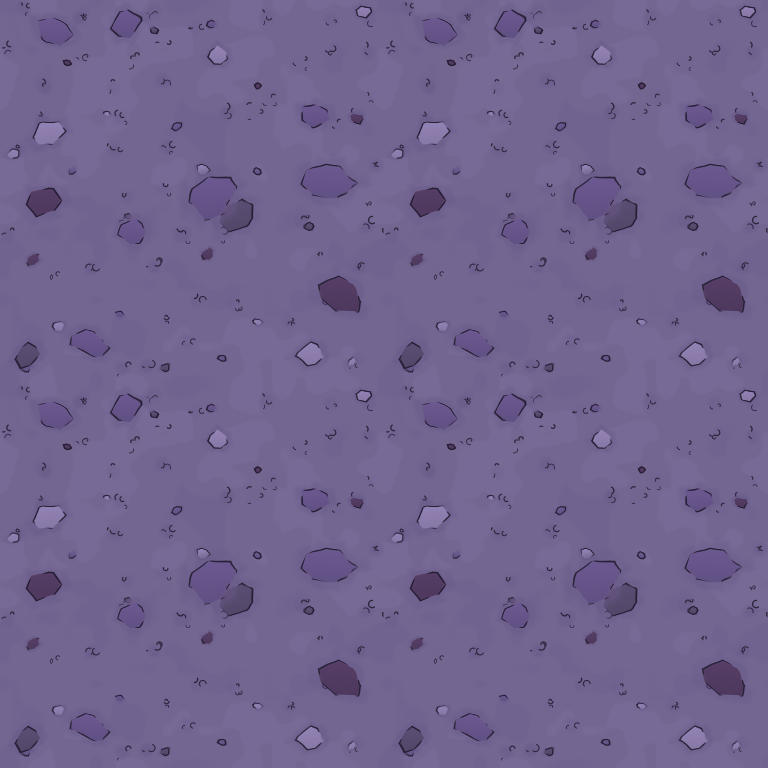
Write a Shadertoy shader that draws this texture.

```glsl
// Purple painted ground strewn with sketchy, inked stones and pebble marks.
// Wrapped jittered grids scatter faceted stones in three sizes plus small
// pen arcs; periodic value noise paints the ground and breaks the ink.

const float REPEATS    = 2.0;
const float INK_WIDTH  = 0.0022;  // half width of a stroke, in tile units
const float JITTER     = 0.6;     // share of a cell open to placement
const float MARK_CELLS = 11.0;
const float MARK_SHARE = 0.42;
const int   FACETS     = 7;
const float TAU        = 6.2831853;

const vec3 GROUND = vec3(0.45, 0.40, 0.57);
const vec3 PATCH  = vec3(0.48, 0.43, 0.60);
const vec3 SMUDGE = vec3(0.41, 0.35, 0.53);
const vec3 VIOLET = vec3(0.40, 0.33, 0.54);
const vec3 MAROON = vec3(0.32, 0.23, 0.38);
const vec3 SLATE  = vec3(0.34, 0.29, 0.43);
const vec3 LILAC  = vec3(0.55, 0.49, 0.68);
const vec3 INK    = vec3(0.13, 0.10, 0.18);

vec4 hash4(vec2 cell, float seed) {
    vec4 v = fract(vec4(cell, seed, cell.x + 5.0) * 13.7 * vec4(0.1031, 0.1030, 0.0973, 0.1099));
    v += dot(v, v.wzxy + 33.33);
    return fract((v.xxyz + v.yzzw) * v.zywx);
}

// Value noise that wraps after n cells
float noise(vec2 p, float n) {
    vec2 c = floor(p * n), f = fract(p * n);
    f = f * f * (3.0 - 2.0 * f);
    vec2 a = mod(c, n), b = mod(c + 1.0, n);
    return mix(mix(hash4(a, n).x, hash4(vec2(b.x, a.y), n).x, f.x),
               mix(hash4(vec2(a.x, b.y), n).x, hash4(b, n).x, f.x), f.y);
}

float cover(float d, float px) { return clamp(0.5 - d / px, 0.0, 1.0); }

// Evenly spread value per cell, for presence and tone
float cellRank(vec2 id) { return fract(dot(id, vec2(0.755, 0.570))); }

vec3 stoneTone(float t) {
    return t < 0.35 ? VIOLET : t < 0.6 ? MAROON : t < 0.75 ? SLATE : LILAC;
}

// Irregular polygon cut by randomly turned half planes
float facetDistance(vec2 q, float r, vec2 id, float seed) {
    float d = -r;
    for (int k = 0; k < FACETS; k++) {
        vec4 h = hash4(id, seed + float(k) + 1.0);
        float a = (float(k) + 0.7 * h.x) * TAU / float(FACETS);
        d = max(d, dot(q, vec2(cos(a), sin(a))) - r * mix(0.75, 1.0, h.y));
    }
    return d;
}

// One layer of stones on an n by n grid; tones = start and span
void drawStones(inout vec3 color, vec2 p, float n, vec2 sizes, float share,
                vec2 tones, float seed, float px) {
    float halo = 0.0, body = 0.0, ink = 0.0;
    vec3 fillColor = VIOLET;
    float grain = noise(p, 32.0), gaps = noise(p + 0.37, 46.0);
    for (int j = -1; j <= 1; j++)
    for (int i = -1; i <= 1; i++) {
        vec2 cell = floor(p * n) + vec2(i, j), id = mod(cell, n);
        float rank = cellRank(id);
        if (rank > share) continue;
        vec4 h = hash4(id, seed);
        vec2 q = p - (cell + 0.5 + JITTER * (h.xy - 0.5)) / n;
        float r = mix(sizes.x, sizes.y, h.z * h.z);
        q = mat2(1.0, 0.25 * (h.w - 0.5), 0.5 * (h.w - 0.5), mix(1.05, 1.35, h.w)) * q;
        float d = facetDistance(q, r, id, seed) + (grain - 0.5) * 0.16 * r;
        // Soft stain around the stone
        halo = max(halo, 1.0 - smoothstep(0.1 * r, 0.65 * r, d + (gaps - 0.5) * 0.5 * r));
        // Flat paint, slightly darker toward the foot
        float fillCover = cover(d, px);
        vec3 tone = stoneTone(fract(tones.x + tones.y * rank / share));
        tone *= 1.0 + 0.05 * clamp(q.y / r, -1.0, 1.0);
        if (fillCover > body) { body = fillCover; fillColor = tone; }
        // Loose broken outline, drawn a little off the paint edge
        float pen = abs(d - (h.x - 0.4) * 0.09 * r) - INK_WIDTH * mix(0.35, 1.1, gaps);
        ink = max(ink, cover(pen, px) * smoothstep(0.28, 0.5, gaps));
    }
    color = mix(color, SMUDGE, 0.45 * halo);
    color = mix(color, fillColor, body);
    color = mix(color, INK, 0.9 * ink);
}

// Distance to an arc centred on +y, spanning angle a to each side
float arcDistance(vec2 q, float r, float a) {
    vec2 tip = vec2(sin(a), cos(a));
    q.x = abs(q.x);
    return tip.y * q.x > tip.x * q.y ? length(q - tip * r) : abs(length(q) - r);
}

// Clusters of short curved pen marks over faint stains
void drawMarks(inout vec3 color, vec2 p, float px) {
    float ink = 0.0, stain = 0.0;
    for (int j = -1; j <= 1; j++)
    for (int i = -1; i <= 1; i++) {
        vec2 cell = floor(p * MARK_CELLS) + vec2(i, j), id = mod(cell, MARK_CELLS);
        vec4 h = hash4(id, 71.0);
        if (h.w > MARK_SHARE) continue;
        vec2 q = p - (cell + 0.5 + JITTER * (h.xy - 0.5)) / MARK_CELLS;
        stain = max(stain, h.z * (1.0 - smoothstep(0.008, 0.026, length(q))));
        for (int k = 0; k < 3; k++) {
            vec4 m = hash4(id, 80.0 + float(k));
            float a = m.z * TAU, c = cos(a), s = sin(a);
            vec2 local = mat2(c, s, -s, c) * (q - 0.036 * (m.xy - 0.5));
            float d = arcDistance(local, mix(0.003, 0.011, m.w), mix(0.4, 2.0, m.x));
            ink = max(ink, cover(d - INK_WIDTH * mix(0.4, 0.8, m.y), px) * step(m.w, 0.85));
        }
    }
    color = mix(color, SMUDGE, 0.6 * stain);
    color = mix(color, INK, 0.85 * ink);
}

void mainImage(out vec4 fragColor, in vec2 fragCoord) {
    vec2 p = fract(fragCoord / iResolution.xy * REPEATS);
    float px = REPEATS / min(iResolution.x, iResolution.y);

    // Blotchy painted ground
    float blotch = 0.65 * noise(p, 9.0) + 0.35 * noise(p, 23.0);
    vec3 color = mix(GROUND, PATCH, 0.55 * smoothstep(0.61, 0.66, blotch));
    color = mix(color, SMUDGE, 0.25 * (1.0 - smoothstep(0.24, 0.34, blotch)));

    // Small parts first, so the large stones lie on top
    drawMarks(color, p, px);
    drawStones(color, p, 8.0, vec2(0.009, 0.020), 0.36, vec2(0.0, 1.0), 11.0, px);
    drawStones(color, p, 4.0, vec2(0.030, 0.046), 0.48, vec2(0.62, 0.65), 29.0, px);
    drawStones(color, p, 3.0, vec2(0.045, 0.088), 0.60, vec2(0.0, 0.58), 47.0, px);

    fragColor = vec4(color, 1.0);
}
```
